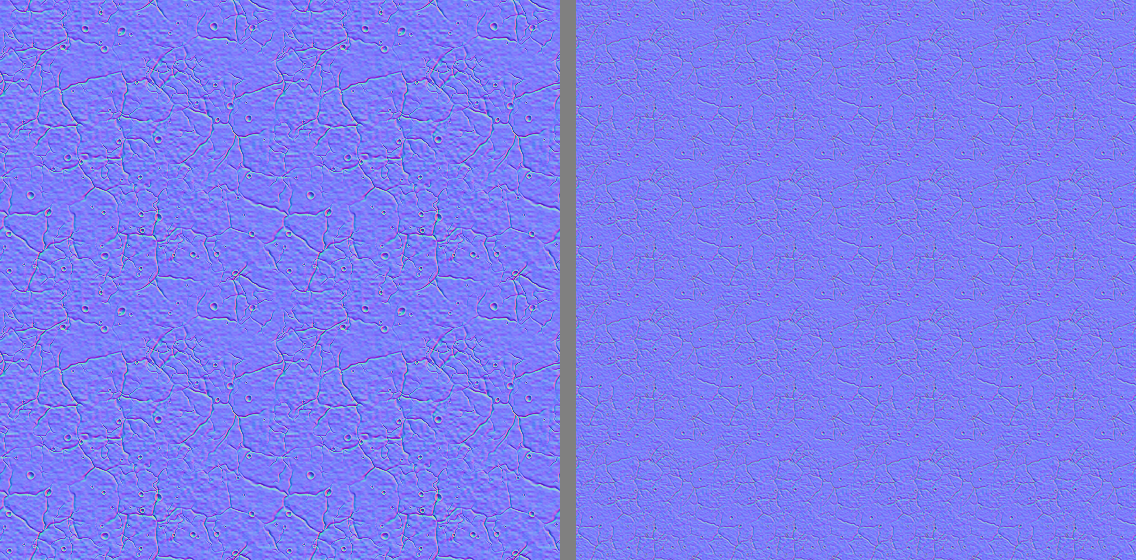
Left, the tile; right, the same tile 2 across and 2 down.
Write a WebGL 1 fragment shader that draws this texture map.

```glsl
precision highp float;
// Tangent-space normal map of weathered, cracked plaster.
// A wrapping height field (grain, two warped Voronoi crack nets, small pits)
// is differentiated and its unit normal is packed into RGB.

uniform vec2 u_resolution;

const float TILES = 2.0;           // repeats of the pattern across the canvas
const float SLOPE_STEP = 0.003;    // sampling distance, in tile units

vec2 hash2(vec2 cell, float seed) {
  vec3 q = fract(vec3(cell.xyx + seed * 17.3) * vec3(0.1031, 0.1030, 0.0973));
  q += dot(q, q.yzx + 33.33);
  return fract((q.xx + q.yz) * q.zy);
}

// Value noise that wraps after one tile; freq must be whole numbers.
float noise(vec2 p, vec2 freq, float seed) {
  vec2 s = p * freq;
  vec2 cell = floor(s);
  vec2 f = fract(s);
  f = f * f * (3.0 - 2.0 * f);
  float a = hash2(mod(cell, freq), seed).x;
  float b = hash2(mod(cell + vec2(1.0, 0.0), freq), seed).x;
  float c = hash2(mod(cell + vec2(0.0, 1.0), freq), seed).x;
  float d = hash2(mod(cell + 1.0, freq), seed).x;
  return mix(mix(a, b, f.x), mix(c, d, f.x), f.y);
}

vec2 warp(vec2 p, float freq, float seed) {
  return vec2(noise(p, vec2(freq), seed), noise(p, vec2(freq), seed + 1.0)) - 0.5;
}

// Distance to the border between the two nearest Voronoi sites, in tile units.
float cellBorder(vec2 p, float cells, float seed) {
  vec2 s = p * cells;
  vec2 base = floor(s);
  vec2 nearest = vec2(9.0);
  vec2 second = vec2(9.0);
  for (int j = -1; j <= 1; j++) {
    for (int i = -1; i <= 1; i++) {
      vec2 cell = base + vec2(float(i), float(j));
      vec2 toSite = cell + 0.08 + 0.84 * hash2(mod(cell, cells), seed) - s;
      if (dot(toSite, toSite) < dot(nearest, nearest)) {
        second = nearest;
        nearest = toSite;
      } else if (dot(toSite, toSite) < dot(second, second)) {
        second = toSite;
      }
    }
  }
  vec2 across = second - nearest;
  return dot(0.5 * (nearest + second), across) / max(length(across), 0.001) / cells;
}

// Groove profile: 1 at the middle of a crack, fading out over its width.
float groove(float dist, float width) {
  float t = dist / width;
  return exp(-t * t);
}

// Sparse round pits with a faint raised rim, at most one per grid cell.
float pits(vec2 p, float cells, float chance, float seed) {
  vec2 s = p * cells;
  vec2 cell = mod(floor(s), cells);
  vec2 pick = hash2(cell, seed);
  vec2 centre = 0.32 + 0.36 * hash2(cell, seed + 1.0);
  float radius = mix(0.09, 0.19, pick.y);
  float r = length(fract(s) - centre) / radius;
  float bowl = 1.0 - smoothstep(0.25, 1.0, r);
  float rim = smoothstep(0.7, 1.05, r) * (1.0 - smoothstep(1.05, 1.5, r));
  return step(pick.x, chance) * (0.35 * rim - bowl);
}

// Flattened grain: cells are wider than tall, so vertical slopes dominate.
float grain(vec2 p) {
  float patches = 0.55 + 0.9 * noise(p, vec2(7.0), 3.0);
  float coarse = 0.0026 * noise(p, vec2(38.0, 56.0), 5.0);
  float medium = 0.0031 * noise(p, vec2(82.0, 116.0), 7.0);
  float fine = 0.0008 * noise(p, vec2(150.0, 190.0), 9.0);
  return patches * (coarse + medium + fine);
}

float height(vec2 p) {
  vec2 jag = 0.020 * warp(p, 22.0, 13.0) + 0.010 * warp(p, 56.0, 15.0);
  vec2 bent = p + 0.055 * warp(p, 8.0, 11.0) + jag;

  // Cracks come and go along their length.
  float beads = 0.5 + noise(p, vec2(64.0), 21.0);
  float mainMask = smoothstep(0.25, 0.65, noise(p, vec2(9.0), 23.0));
  float hairMask = smoothstep(0.42, 0.75, noise(p, vec2(13.0), 25.0));
  float mainCrack = mainMask * beads * groove(cellBorder(bent, 7.0, 31.0), 0.0036);
  float hairCrack = hairMask * beads * groove(cellBorder(bent + jag, 15.0, 33.0), 0.0030);

  float dents = 0.0065 * pits(p + 0.3 * jag, 15.0, 0.17, 41.0)
              + 0.0035 * pits(p + 0.2 * jag, 29.0, 0.06, 43.0);
  return grain(p) + dents - 0.0050 * mainCrack - 0.0030 * hairCrack;
}

void main() {
  vec2 p = gl_FragCoord.xy / u_resolution * TILES;

  // Slopes of the height field give the surface normal.
  float h = height(p);
  float dx = height(p + vec2(SLOPE_STEP, 0.0)) - h;
  float dy = height(p + vec2(0.0, SLOPE_STEP)) - h;
  vec3 normal = normalize(vec3(-dx, -dy, SLOPE_STEP));

  // Steep spots lose some blue, as softened normals do.
  normal.z -= 0.03 + 0.25 * (1.0 - normal.z);
  gl_FragColor = vec4(0.5 + 0.5 * normal - vec3(0.007, 0.007, 0.0), 1.0);
}
```
